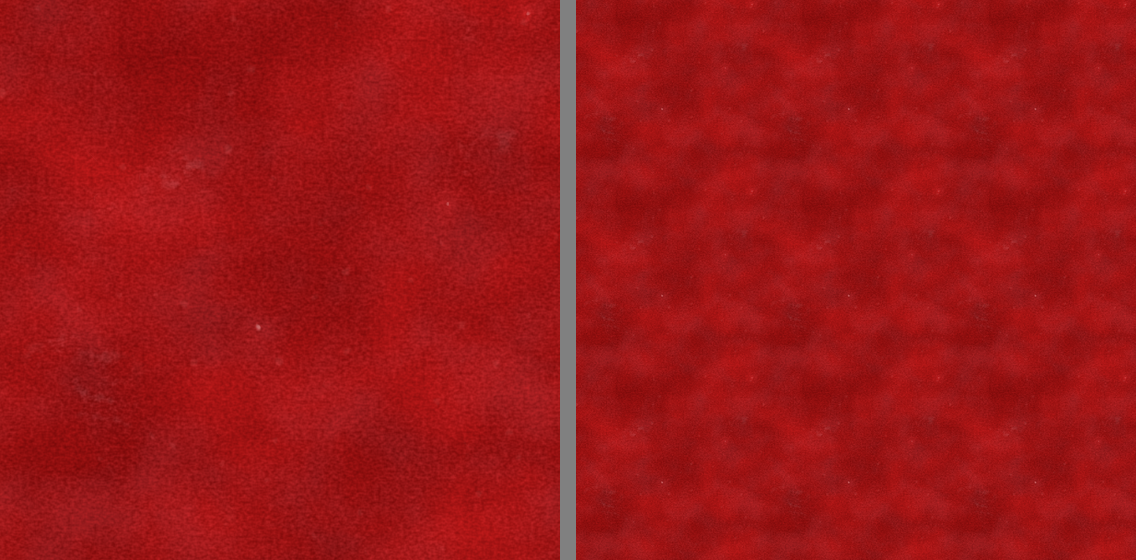
Left: one tile. Right: repeated 3 by 3.
A WebGL 2 fragment shader for this texture:

```glsl
#version 300 es
precision highp float;

#define CLOUD_CONTRAST 0.125
#define GRAIN_CONTRAST 0.125
#define PINK_AMOUNT 0.95
#define HAZE_AMOUNT 0.8
#define FIBRE_AMOUNT 0.5
#define SPECK_DENSITY 0.11
#define BASE_RED vec3(0.612, 0.068, 0.068)
#define TONE_SHIFT vec3(1.0, 0.24, 0.24)
#define PINK_SHIFT vec3(-0.005, 0.042, 0.052)
#define PALE_PINK vec3(0.86, 0.52, 0.52)

uniform vec2 u_resolution;
out vec4 fragColor;

// Two random values in 0..1 for a cell that wraps at the period
vec2 hash2(vec2 cell, vec2 period, float seed) {
    uvec2 v = uvec2(mod(cell, period)) + uvec2(uint(seed) * 911u, uint(seed) * 357u);
    v = v * 1664525u + 1013904223u;
    v.x += v.y * 1664525u;
    v.y += v.x * 1664525u;
    v ^= v >> 16u;
    v.x += v.y * 1664525u;
    v.y += v.x * 1664525u;
    v ^= v >> 16u;
    return vec2(v) * exp2(-32.0);
}

float cornerGradient(vec2 cell, vec2 offset, vec2 period, float seed) {
    float angle = 6.28318 * hash2(cell, period, seed).x;
    return dot(vec2(cos(angle), sin(angle)), offset);
}

// Gradient noise repeating after one unit of uv
float noise(vec2 uv, vec2 period, float seed) {
    vec2 p = uv * period;
    vec2 i = floor(p);
    vec2 f = p - i;
    vec2 w = f * f * f * (f * (f * 6.0 - 15.0) + 10.0);
    vec2 e = vec2(1.0, 0.0);
    float low = mix(cornerGradient(i, f, period, seed),
                    cornerGradient(i + e.xy, f - e.xy, period, seed), w.x);
    float high = mix(cornerGradient(i + e.yx, f - e.yx, period, seed),
                     cornerGradient(i + e.xx, f - e.xx, period, seed), w.x);
    return mix(low, high, w.y);
}

float fbm(vec2 uv, vec2 period, int octaves, float seed) {
    float sum = 0.0;
    float amplitude = 1.0;
    for (int k = 0; k < octaves; k++) {
        sum += amplitude * noise(uv, period, seed + float(k));
        amplitude *= 0.52;
        period *= 2.0;
    }
    return sum;
}

// Scattered soft dots of varied size: x is the core, y a wide halo
vec2 specks(vec2 uv, float count, float density, float radius, float seed) {
    vec2 p = uv * count;
    vec2 home = floor(p);
    vec2 result = vec2(0.0);
    for (int y = -1; y <= 1; y++) {
        for (int x = -1; x <= 1; x++) {
            vec2 cell = home + vec2(x, y);
            vec2 traits = hash2(cell, vec2(count), seed);
            vec2 centre = cell + hash2(cell, vec2(count), seed + 1.0);
            float size = radius * mix(0.5, 1.2, traits.y);
            float d = length(p - centre) / count;
            float present = step(traits.x, density);
            float core = 1.0 - smoothstep(size * 0.3, size * 1.3, d);
            float halo = exp(-d * d / (size * size * 36.0));
            result = max(result, present * vec2(core * mix(0.4, 1.0, traits.y), halo));
        }
    }
    return result;
}

void main() {
    vec2 uv = gl_FragCoord.xy / u_resolution;

    // Gently warped coordinates for blotches and ragged marks
    vec2 warp = vec2(noise(uv, vec2(7.0), 11.0), noise(uv, vec2(7.0), 12.0));
    vec2 ragged = vec2(noise(uv, vec2(110.0), 13.0), noise(uv, vec2(110.0), 14.0));
    vec2 soft = uv + 0.03 * warp;

    // Broad clouds and a fine nap, slightly drawn out sideways
    float clouds = fbm(soft, vec2(3.0, 4.0), 5, 20.0);
    float grain = noise(uv, vec2(150.0, 200.0), 30.0)
                + 0.6 * noise(uv, vec2(76.0, 112.0), 31.0)
                + 0.5 * noise(uv, vec2(256.0), 32.0);
    float tone = CLOUD_CONTRAST * clouds + GRAIN_CONTRAST * 0.8 * grain;
    vec3 colour = BASE_RED + TONE_SHIFT * tone;

    // Cooler pink bloom
    float bloom = fbm(soft, vec2(5.0, 6.0), 5, 40.0) + 0.35 * grain;
    colour += PINK_AMOUNT * PINK_SHIFT * smoothstep(-0.35, 0.6, bloom);

    // Rare pale haze broken into wisps
    float patches = smoothstep(0.22, 0.65, fbm(soft, vec2(4.0, 5.0), 3, 50.0));
    float wisps = smoothstep(-0.1, 0.6, fbm(uv + 0.006 * warp, vec2(26.0, 32.0), 3, 60.0) + 0.2 * grain);
    colour += HAZE_AMOUNT * patches * wisps * vec3(0.035, 0.1, 0.105);

    // Short curled fibres
    float ridge = 1.0 - smoothstep(0.0, 0.09, abs(noise(soft, vec2(34.0, 42.0), 70.0)));
    float gate = smoothstep(0.3, 0.55, noise(uv, vec2(27.0), 71.0));
    float fibre = ridge * gate * (0.25 + 0.75 * patches);
    colour = mix(colour, PALE_PINK, 0.4 * FIBRE_AMOUNT * fibre);

    // Faint flecks, then a few bright specks with a glow
    vec2 flecks = specks(uv + 0.005 * ragged, 19.0, SPECK_DENSITY * 1.6, 0.007, 80.0);
    vec2 bright = specks(uv + 0.004 * ragged, 8.0, SPECK_DENSITY, 0.0048, 90.0);
    colour += vec3(0.05, 0.065, 0.065) * flecks.x;
    colour += vec3(0.06, 0.025, 0.028) * bright.y;
    colour = mix(colour, PALE_PINK, 0.75 * bright.x);

    fragColor = vec4(clamp(colour, 0.0, 1.0), 1.0);
}
```
